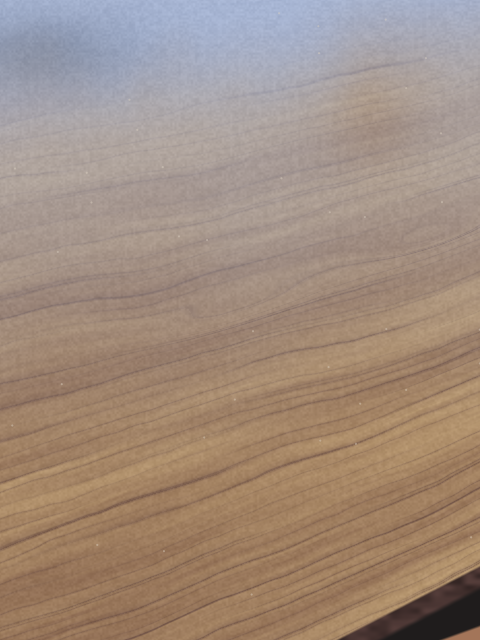
Write a Shadertoy shader that draws this texture.

```glsl
// A varnished wooden table top seen at a slant, with a dark trim in the lower right corner.
// Grain lines are contours of a warped height field that fans out with perspective;
// bands, veins, fibres and speckle are layered on it, then a cool window sheen is mixed in.

const vec3 WOOD_DARK  = vec3(0.555, 0.420, 0.325);
const vec3 WOOD_LIGHT = vec3(0.730, 0.605, 0.445);
const vec3 VEIN_TINT  = vec3(0.400, 0.290, 0.260);
const vec3 HAZE_GREY  = vec3(0.690, 0.685, 0.715);
const vec3 HAZE_BLUE  = vec3(0.650, 0.730, 0.880);
const vec3 TRIM_BROWN = vec3(0.270, 0.195, 0.185);
const vec3 SHADOW     = vec3(0.120, 0.110, 0.110);
const vec3 FLOOR_TAN  = vec3(0.640, 0.460, 0.350);

float hash(vec2 p) {
    return fract(sin(dot(p, vec2(127.1, 311.7))) * 43758.5453);
}

float noise(vec2 p) {
    vec2 i = floor(p), f = fract(p);
    f = f * f * (3.0 - 2.0 * f);
    return mix(mix(hash(i), hash(i + vec2(1, 0)), f.x),
               mix(hash(i + vec2(0, 1)), hash(i + vec2(1, 1)), f.x), f.y);
}

float fbm(vec2 p) {
    float sum = 0.0, amp = 0.5;
    for (int i = 0; i < 4; i++) {
        sum += amp * noise(p);
        p = p * 2.03 + 17.3;
        amp *= 0.5;
    }
    return sum / 0.9375;
}

// x runs along the grain, y across it; the slope flattens towards the top
vec2 grainCoords(vec2 p) {
    float dx = p.x - 0.375;
    return vec2(p.x, (p.y - 0.45 * dx) / (1.0 - 0.28 * dx));
}

// Soft elongated hill that bends contours into closed ovals
float blob(vec2 p, vec2 center, vec2 size) {
    vec2 d = (p - center) / size;
    return exp(-dot(d, d));
}

float grainHeight(vec2 g) {
    float h = g.y + 0.034 * (noise(g * vec2(3.2, 5.0)) - 0.5);
    h += 0.011 * (noise(g * vec2(9.0, 19.0)) - 0.5);
    h += 0.0025 * (noise(g * vec2(38.0, 60.0)) - 0.5);
    h += 0.036 * blob(g, grainCoords(vec2(0.36, 0.515)), vec2(0.11, 0.023));
    h += 0.048 * blob(g, grainCoords(vec2(0.67, 0.630)), vec2(0.08, 0.023));
    return h;
}

// One thin line per cell with a soft shade on its upper side
float veins(float h, float along, float count, float width) {
    float s = h * count, id = floor(s);
    float d = (s - id - 0.25 - 0.45 * hash(vec2(id, count))) / count;
    float line = 1.0 - smoothstep(0.0, width, abs(d));
    float shade = step(0.0, d) * (1.0 - smoothstep(0.0, 0.3 / count, d));
    float strength = smoothstep(0.25, 0.8, noise(vec2(along * 4.0, id * 7.3 + count)));
    return strength * (0.65 * line + 0.35 * shade);
}

vec3 woodColor(vec2 p, vec2 g) {
    float h = grainHeight(g);
    float bands = fbm(vec2(g.x * 1.3, h * 15.0));
    float streaks = fbm(vec2(g.x * 2.5 + 4.0, h * 65.0));
    float fibres = noise(vec2(g.x * 16.0, h * 230.0));
    float tone = 0.5 + 1.35 * (bands - 0.5) + 0.65 * (streaks - 0.5) + 0.16 * (fibres - 0.5);
    // Darker heartwood runs through the ovals
    tone -= 0.22 * exp(-pow((g.y - 0.52) / 0.07, 2.0));
    vec3 col = mix(WOOD_DARK, WOOD_LIGHT, clamp(tone, 0.0, 1.0));
    float v = 0.62 * veins(h, g.x, 23.0, 0.0034) + 0.36 * veins(h + 0.31, g.x, 57.0, 0.0026);
    return mix(col, VEIN_TINT, min(v, 0.7));
}

// Cool reflection, growing towards the top and patchy at the right
vec3 addSheen(vec3 col, vec2 p) {
    float side = 0.14 * (0.375 - p.x) + 0.10 * (fbm(p * vec2(5.0, 3.0)) - 0.5);
    float y = p.y + side;
    float warmPatch = blob(p, vec2(0.58, 0.83), vec2(0.07, 0.10));
    float grey = 0.72 * smoothstep(0.22, 0.88, y) * (1.0 - 0.35 * warmPatch);
    col = mix(col, HAZE_GREY, grey);
    col = mix(col, HAZE_BLUE, 0.80 * smoothstep(0.78, 1.0, y));
    return col * (1.0 - 0.17 * blob(p, vec2(0.07, 0.92), vec2(0.15, 0.06)));
}

// Sparse pale specks, one candidate per grid cell
float dust(vec2 p, float count) {
    vec2 id = floor(p * count);
    vec2 spot = 0.2 + 0.6 * vec2(hash(id + 3.1), hash(id + 8.7));
    float d = length(fract(p * count) - spot) / count;
    return step(0.86, hash(id)) * (1.0 - smoothstep(0.0006, 0.0026, d));
}

void mainImage(out vec4 fragColor, in vec2 fragCoord) {
    vec2 p = fragCoord / iResolution.y;
    float soft = 0.002 + 0.5 / iResolution.y;

    vec3 col = addSheen(woodColor(p, grainCoords(p)), p);
    col += 0.045 * (noise(p * 310.0) - 0.5) + 0.025 * (noise(p * 140.0) - 0.5);
    col = mix(col, vec3(0.86, 0.82, 0.76), 0.45 * dust(p, 17.0));

    // Table edge: trim, shadow below it and a sliver of floor
    float drop = 0.515 * (p.x - 0.527) - p.y;
    vec3 trim = TRIM_BROWN * (0.75 + 0.5 * noise(p * vec2(60.0, 110.0)));
    col = mix(col, trim, smoothstep(-soft, soft, drop));
    col = mix(col, SHADOW, smoothstep(-2.0 * soft, 2.0 * soft, drop - 0.034));
    float sliver = 0.36 * (p.x - 0.69) - p.y;
    col = mix(col, FLOOR_TAN, smoothstep(-soft, soft, sliver));

    fragColor = vec4(clamp(col, 0.0, 1.0), 1.0);
}
```
